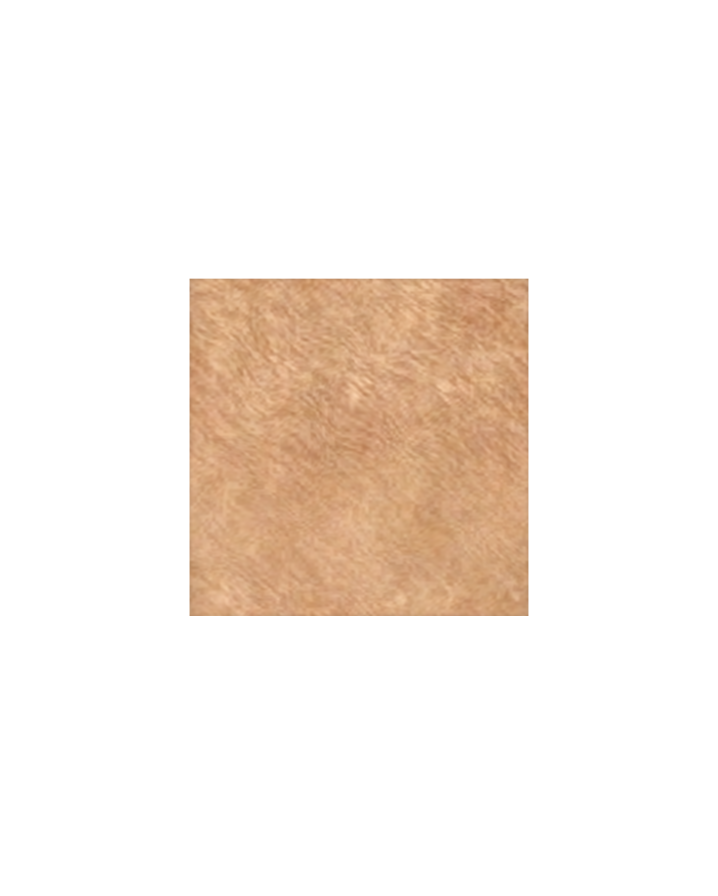
Give the GLSL for this texture, as a WebGL 1 fragment shader.

```glsl
precision highp float;
// A square of mottled tan leather or stone centred on plain white.
// Wrapped value noise gives soft vertical streaks, cloudy blotches and slanted
// flecks; the flecks are strong in the upper half and fade towards the bottom.

uniform vec2 u_resolution;

const float TAU = 6.2831853;

float hash(vec2 cell) {
  vec3 h = fract(cell.xyx * vec3(0.1031, 0.1030, 0.0973));
  h += dot(h, h.yzx + 33.33);
  return fract((h.x + h.y) * h.z);
}

// Value noise in -0.5..0.5 that repeats after one unit of p.
float noise(vec2 p, vec2 period, float seed) {
  vec2 g = p * period;
  vec2 i = floor(g);
  vec2 f = fract(g);
  f = f * f * (3.0 - 2.0 * f);
  vec2 a = mod(i, period) + seed;
  vec2 b = mod(i + 1.0, period) + seed;
  float low = mix(hash(a), hash(vec2(b.x, a.y)), f.x);
  float high = mix(hash(vec2(a.x, b.y)), hash(b), f.x);
  return mix(low, high, f.y) - 0.5;
}

float fbm(vec2 p, vec2 period, float seed) {
  float sum = 0.0;
  float weight = 0.65;
  for (int octave = 0; octave < 4; octave++) {
    sum += weight * noise(p, period, seed);
    period *= 2.0;
    seed += 17.0;
    weight *= 0.62;
  }
  return sum;
}

// Tone of the surface: 0 is the middle tan, about -2 dark and +2 pale.
float surfaceTone(vec2 p) {
  float upper = smoothstep(0.30, 0.65, p.y);
  vec2 warped = p + 0.03 * vec2(noise(p, vec2(9.0), 5.0), noise(p, vec2(9.0), 71.0));
  vec2 slanted = vec2(warped.x + warped.y, warped.y);

  // Broad streaks and clouds
  float wobble = 0.12 * noise(p, vec2(3.0, 4.0), 23.0);
  float tone = 0.38 * cos(2.0 * TAU * (p.x - 0.05 + wobble));
  tone += 1.9 * fbm(warped, vec2(6.0, 4.0), 41.0);
  tone += 1.1 * noise(warped, vec2(17.0, 9.0), 13.0);

  // Fine grain and slanted flecks
  float flecks = noise(slanted, vec2(62.0, 40.0), 3.0);
  float grain = noise(warped, vec2(88.0, 104.0), 57.0);
  tone += mix(1.2, 2.6, upper) * flecks + mix(1.7, 2.3, upper) * grain;

  // Pale scuffs in a middle band and along the lower edge
  float band = smoothstep(0.40, 0.52, p.y) * smoothstep(0.88, 0.65, p.y);
  band += 0.9 * smoothstep(0.16, 0.04, p.y);
  float scuff = smoothstep(0.08, 0.34, fbm(warped, vec2(8.0, 9.0), 97.0));
  tone += band * scuff * (1.2 + 2.2 * flecks);
  return tone - 0.08;
}

vec3 surfaceColour(vec2 p) {
  float tone = surfaceTone(p);
  vec3 colour = vec3(0.828, 0.635, 0.476) + tone * vec3(0.039, 0.047, 0.049);

  // Drift between rosy, golden and dusty tan
  float rose = fbm(p, vec2(11.0, 9.0), 131.0) + 0.5 * noise(p, vec2(47.0), 19.0);
  float gold = fbm(p, vec2(14.0, 20.0), 151.0);
  colour += rose * vec3(0.018, -0.022, -0.018);
  colour += gold * vec3(0.004, 0.006, -0.045);
  return colour;
}

void main() {
  vec2 uv = gl_FragCoord.xy / u_resolution;
  vec2 corner = vec2(0.264, 0.3125);
  vec2 size = vec2(0.472, 0.3765);
  vec2 p = (uv - corner) / size;

  // Distance inside the square, with a one pixel soft edge
  vec2 inside = 0.5 - abs(p - 0.5);
  vec2 pixel = 1.0 / (u_resolution * size);
  vec2 cover = clamp(inside / pixel + 0.5, 0.0, 1.0);
  float rim = 1.0 - smoothstep(0.0, 0.012, min(inside.x, inside.y));

  vec3 tan_ = surfaceColour(p) * (1.0 - 0.06 * rim);
  gl_FragColor = vec4(mix(vec3(1.0), tan_, cover.x * cover.y), 1.0);
}
```
